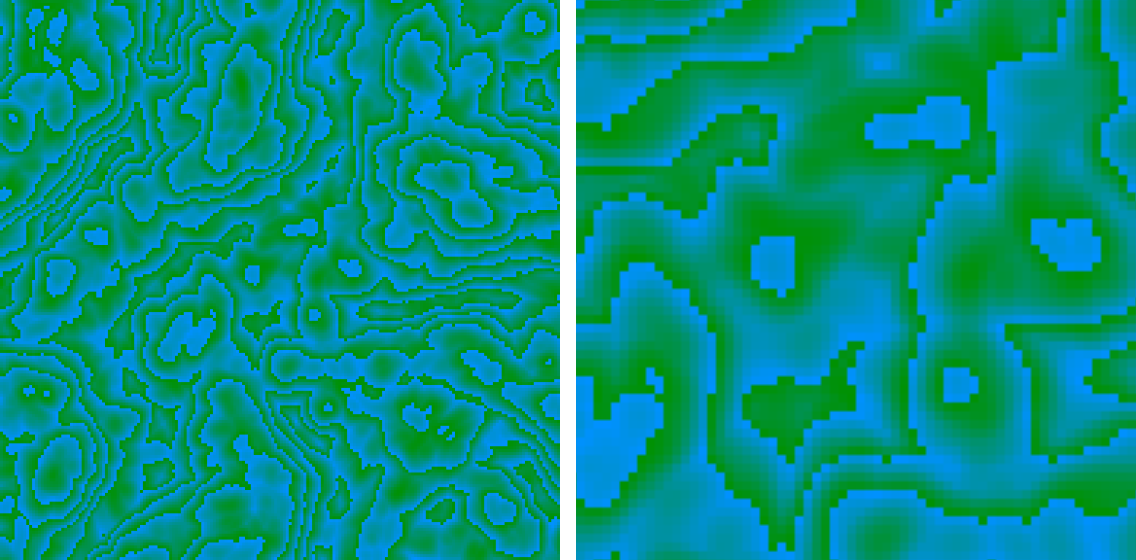
Left: the whole. Right: its middle third, enlarged.
A Shadertoy shader for this pattern:

```glsl
// Terraced ridge terrain: a ridged fractal height field, built from folded
// gradient noise, is wrapped with fract into repeating green-to-blue ramps.
// The field is sampled on a coarse grid, so the wrap lines run in small steps.

const float GRID_CELLS = 192.0;

// Unit gradient direction for a lattice point
vec2 latticeGradient(vec2 p) {
    vec3 q = fract(vec3(p.xyx) * vec3(0.1031, 0.1030, 0.0973));
    q += dot(q, q.yzx + 33.33);
    float angle = 6.28319 * fract((q.x + q.y) * q.z);
    return vec2(cos(angle), sin(angle));
}

float gradientNoise(vec2 p) {
    vec2 i = floor(p), f = p - i;
    vec2 u = f * f * f * (f * (f * 6.0 - 15.0) + 10.0);
    float a = dot(latticeGradient(i), f);
    float b = dot(latticeGradient(i + vec2(1, 0)), f - vec2(1, 0));
    float c = dot(latticeGradient(i + vec2(0, 1)), f - vec2(0, 1));
    float d = dot(latticeGradient(i + vec2(1, 1)), f - vec2(1, 1));
    return mix(mix(a, b, u.x), mix(c, d, u.x), u.y);
}

// Folding each octave at zero leaves sharp crests
float ridgeHeight(vec2 p) {
    const mat2 turn = mat2(0.8, 0.6, -0.6, 0.8);
    float height = 0.0, amplitude = 9.5;
    p = p * 2.8 + vec2(17.3, 41.7);
    for (int octave = 0; octave < 4; octave++) {
        height -= amplitude * abs(gradientNoise(p));
        p = turn * p * 2.03 + vec2(5.2, 9.1);
        amplitude *= 0.38;
    }
    return height;
}

// Height wraps once per unit: green just above the step, blue just below it
vec3 cellColour(vec2 cell) {
    float ramp = fract(ridgeHeight((cell + 0.5) / GRID_CELLS));
    return vec3(0.0, 0.57, ramp);
}

void mainImage(out vec4 fragColor, in vec2 fragCoord) {
    float side = min(iResolution.x, iResolution.y);
    vec2 grid = fragCoord / side * GRID_CELLS - 0.5;
    vec2 cell = floor(grid);

    // Blend neighbouring cells over about one pixel, keeping the steps crisp
    float blendWidth = clamp(GRID_CELLS / side, 0.3, 1.0);
    vec2 w = clamp((grid - cell - 0.5) / blendWidth + 0.5, 0.0, 1.0);
    vec3 lower = mix(cellColour(cell), cellColour(cell + vec2(1, 0)), w.x);
    vec3 upper = mix(cellColour(cell + vec2(0, 1)), cellColour(cell + vec2(1, 1)), w.x);
    fragColor = vec4(mix(lower, upper, w.y), 1.0);
}
```
